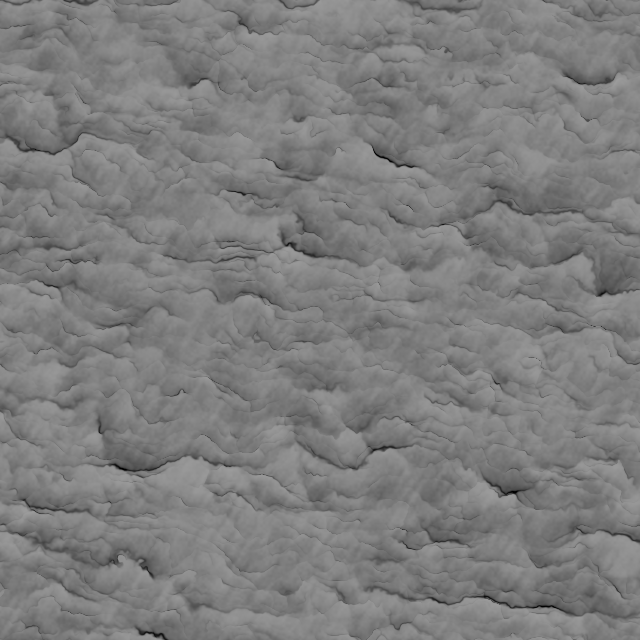
This texture is drawn by a three.js fragment shader. Its source:

```glsl
varying vec2 vUv;

#define BASE_GREY 0.510
#define CELLS vec2(11.0, 18.0)
#define LIGHT_DIR vec2(0.42, 0.92)
#define EDGE_SHARPNESS 17.0
#define SLOPE_CONTRAST 0.115
#define CREASE_DEPTH 0.62
#define FACET_VARIATION 0.055
#define STREAK_STRENGTH 0.055
#define GRAIN_STRENGTH 0.03

vec2 hash2(vec2 p) {
  vec3 q = fract(p.xyx * vec3(0.1031, 0.1030, 0.0973));
  q += dot(q, q.yzx + 33.33);
  return fract((q.xx + q.yz) * q.zy);
}

// Smooth value noise, two independent channels centred on zero
vec2 noise2(vec2 p) {
  vec2 cell = floor(p);
  vec2 f = fract(p);
  f = f * f * (3.0 - 2.0 * f);
  vec2 bottom = mix(hash2(cell), hash2(cell + vec2(1.0, 0.0)), f.x);
  vec2 top = mix(hash2(cell + vec2(0.0, 1.0)), hash2(cell + 1.0), f.x);
  return mix(bottom, top, f.y) - 0.5;
}

// Bends the facets so that their creases become ragged
vec2 warp(vec2 p) {
  return p + 0.034 * noise2(p * 13.0 + 3.0)
           + 0.015 * noise2(p * 37.0 + 17.0)
           + 0.007 * noise2(p * 95.0 + 41.0)
           + 0.003 * noise2(p * 210.0 + 29.0);
}

// Soft cellular noise: x = lit slope, y = crease facing the light, z = facet tone
vec3 facets(vec2 p) {
  vec2 cell = floor(p);
  float total = 0.0;
  float slope = 0.0;
  float slopeSquared = 0.0;
  float tone = 0.0;
  for (int j = -1; j <= 1; j++) {
    for (int i = -1; i <= 1; i++) {
      vec2 id = cell + vec2(float(i), float(j));
      vec2 site = hash2(id);
      vec2 d = p - id - site;
      float weight = exp(-EDGE_SHARPNESS * dot(d, d));
      float lit = dot(d, LIGHT_DIR);
      total += weight;
      slope += weight * lit;
      slopeSquared += weight * lit * lit;
      tone += weight * (hash2(id + 71.0).x - 0.5);
    }
  }
  slope /= total;
  return vec3(slope, slopeSquared / total - slope * slope, tone / total);
}

void main() {
  vec2 p = warp(vUv);
  float relief = 0.0;
  float strength = 1.0;
  vec2 cells = CELLS;

  // Three sizes of facet, whose creases break off in patches
  for (int octave = 0; octave < 3; octave++) {
    float seed = float(octave) * 23.0 + 60.0;
    vec3 f = facets(p * cells + seed);
    float patchy = noise2(vUv * cells * 0.9 + seed).x + 0.5;
    float presence = smoothstep(0.25, 0.8, patchy);
    float crease = CREASE_DEPTH * f.y * presence * presence;
    float face = SLOPE_CONTRAST * f.x * (0.25 + presence);
    relief += strength * (face - crease + FACET_VARIATION * f.z);
    strength *= 0.72;
    cells *= 1.7;
  }

  // Slanted scratches and fine grain
  vec2 slanted = vec2(dot(vUv, vec2(0.84, -0.54)), dot(vUv, vec2(0.54, 0.84)));
  relief += STREAK_STRENGTH * noise2(slanted * vec2(130.0, 36.0) + 9.0).x;
  relief += GRAIN_STRENGTH * noise2(vUv * 230.0).x;

  // Lit faces saturate gently while shadows stay deep
  relief = relief > 0.0 ? relief / (1.0 + 4.0 * relief) : relief;
  gl_FragColor = vec4(vec3(BASE_GREY + relief), 1.0);
}
```
